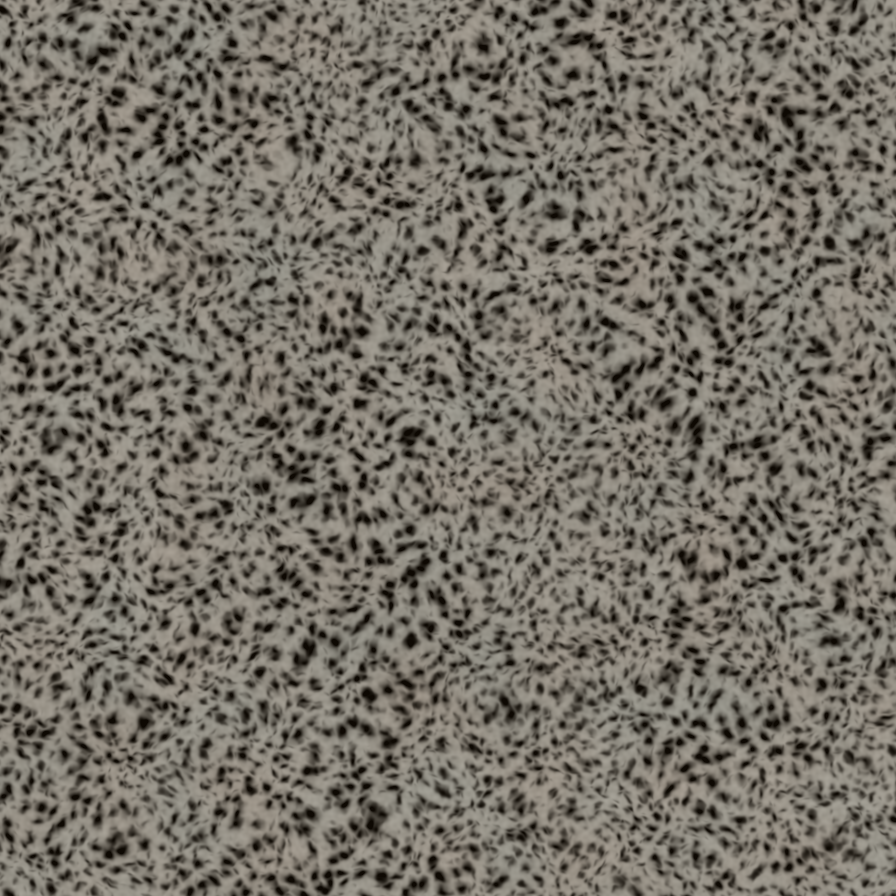
This texture is drawn by a WebGL 2 fragment shader. Its source:

```glsl
#version 300 es
precision highp float;

// Soft dark speckles scattered over a warm grey, faintly mottled ground.
// Two jittered grids of stretched Gaussian spots, coarse and fine, are merged
// into one ink value; gradient noise varies their size and bends the grids.

uniform vec2 u_resolution;
out vec4 fragColor;

// Integer hash: two independent values in 0..1 per lattice cell.
vec2 hash2(vec2 cell, uint seed) {
    uvec2 q = uvec2(ivec2(cell)) * uvec2(1597u, 3812u + 1u) + seed * 7919u;
    uint n = (q.x ^ (q.y << 7)) * 747796u + q.y * 2891u;
    n = (n ^ (n >> 15)) * 739981u;
    n = (n ^ (n >> 13)) * 668265u;
    n ^= n >> 16;
    uint m = (n ^ 40503u) * 277803u;
    m ^= m >> 15;
    return vec2(n & 65535u, m & 65535u) / 65535.0;
}

vec2 gradient(vec2 cell, uint seed) {
    float angle = 6.2832 * hash2(cell, seed).x;
    return vec2(cos(angle), sin(angle));
}

// Gradient noise, roughly -0.7..0.7.
float noise(vec2 p, uint seed) {
    vec2 i = floor(p), f = p - i;
    vec2 w = f * f * f * (f * (f * 6.0 - 15.0) + 10.0);
    vec2 e = vec2(1.0, 0.0);
    float a = dot(gradient(i, seed), f);
    float b = dot(gradient(i + e.xy, seed), f - e.xy);
    float c = dot(gradient(i + e.yx, seed), f - e.yx);
    float d = dot(gradient(i + e.xx, seed), f - e.xx);
    return mix(mix(a, b, w.x), mix(c, d, w.x), w.y);
}

// Ink of one spot layer; p is in cells, region shifts the spot size,
// sigma and peak give the smallest and largest spot.
float spots(vec2 p, float region, vec2 sigma, vec2 peak, uint seed) {
    vec2 home = floor(p);
    float ink = 0.0;
    for (int y = -1; y <= 1; y++) {
        for (int x = -1; x <= 1; x++) {
            vec2 cell = home + vec2(x, y);
            vec2 d = p - cell - mix(vec2(0.08), vec2(0.92), hash2(cell, seed));
            vec2 trait = hash2(cell, seed + 1u);
            float size = clamp(trait.x + region, 0.0, 1.0);

            // Stretch each spot along its own direction, keeping its area.
            float angle = 6.2832 * trait.y;
            vec2 axis = vec2(cos(angle), sin(angle));
            float stretch = mix(1.0, 1.35, hash2(cell, seed + 2u).x);
            vec2 q = vec2(dot(d, axis) / stretch, dot(d, vec2(-axis.y, axis.x)) * stretch);

            float s = mix(sigma.x, sigma.y, size);
            float spot = min(mix(peak.x, peak.y, size) * exp(-0.5 * dot(q, q) / (s * s)), 1.0);
            ink += spot * (1.0 - ink);
        }
    }
    return ink;
}

void main() {
    vec2 uv = gl_FragCoord.xy / u_resolution.y;

    // Broad patches of larger and smaller spots.
    float region = 0.65 * noise(uv * 4.0, 11u) + 0.55 * noise(uv * 10.0 + 3.7, 12u);

    // Bend the grids at two scales: rows break up, outlines turn irregular.
    vec2 bent = uv;
    bent += 0.016 * vec2(noise(uv * 14.0, 21u), noise(uv * 14.0, 22u));
    bent += 0.003 * vec2(noise(uv * 110.0, 23u), noise(uv * 110.0, 24u));
    bent = mat2(0.891, 0.454, -0.454, 0.891) * bent + 2.0;

    float coarse = spots(bent * 56.0, region, vec2(0.14, 0.24), vec2(0.65, 1.2), 31u);
    float fine = spots(bent.yx * 88.0, -0.6 * region, vec2(0.14, 0.23), vec2(0.05, 0.6), 41u);
    float ink = coarse + fine * (1.0 - coarse);

    // Ground: slow shading, mottling and fine grain.
    float shade = 0.03 * noise(uv * 5.0, 51u) + 0.03 * noise(uv * 32.0, 52u)
                + 0.05 * noise(uv * 150.0, 53u);
    vec3 ground = vec3(0.612, 0.592, 0.55) + shade;
    ground += vec3(0.02, -0.005, -0.012) * noise(uv * 12.0, 54u);

    fragColor = vec4(mix(ground, vec3(0.05, 0.032, 0.008), ink), 1.0);
}
```
